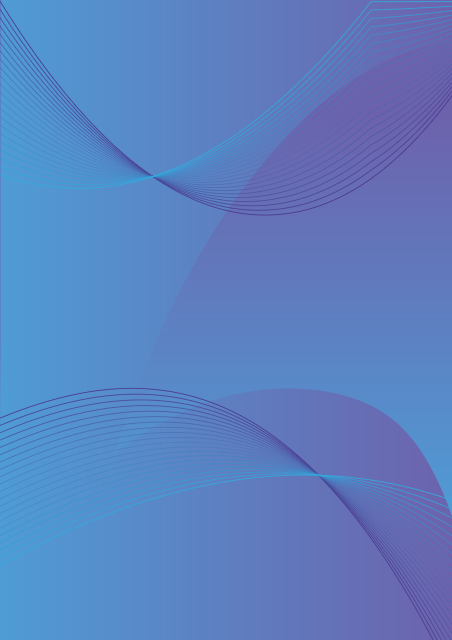
Reproduce this background procedurally as a Shadertoy shader.

```glsl
const vec3 SKY = vec3(0.31, 0.61, 0.835);
const vec3 VIOLET = vec3(0.425, 0.385, 0.675);
const vec3 INDIGO = vec3(0.29, 0.22, 0.56);
const vec3 CYAN = vec3(0.19, 0.67, 0.87);

// Signed distance in pixels from a height difference
float pixels(float d) {
    return d / max(length(vec2(dFdx(d), dFdy(d))), 1e-6);
}

float above(float d) {
    return clamp(pixels(d) + 0.5, 0.0, 1.0);
}

// Each pair holds the heights of the indigo and cyan border curves
vec2 upperCurves(float x) {
    float a = x - 0.587;
    float b = min(x, 0.821) - 0.1753;
    return vec2(0.664 + a * a * (0.97 + 0.3 * max(a, 0.0)),
                0.7057 + 0.6996 * b * b);
}

vec2 lowerCurves(float x) {
    float a = x - 0.2915;
    float b = x - 0.6734;
    return vec2(0.3932 - a * a * (0.65 + 0.352 * a),
                0.2578 - b * b * (0.352 + 0.062 * b));
}

// Top edge of the broad upper wave
float waveEdge(float x) {
    float s = (1.0 - x) / 0.6956;
    return 0.935 - 0.54 * s * (0.1 + 0.8 * s + 0.1 * pow(s, 6.0));
}

// Rounded hill that falls steeply on the right
float hillEdge(float x) {
    float d = x - 0.6365;
    return 0.3932 - 0.6885 * d * d - 0.109 * pow(max(d, 0.0) / 0.3635, 5.0);
}

// Fine lines blended step by step between two curves
vec3 ribbon(vec3 color, float y, vec2 curves, int steps) {
    float width = 0.0014 * iResolution.y;
    for (int i = 0; i <= steps; i++) {
        float t = float(i) / float(steps);
        float d = abs(pixels(y - mix(curves.x, curves.y, t)));
        float cover = clamp(0.5 + 0.5 * width - d, 0.0, min(width, 1.0));
        float strength = mix(0.4, 0.95, abs(2.0 * t - 1.0));
        color = mix(color, mix(INDIGO, CYAN, t), cover * strength);
    }
    return color;
}

void mainImage(out vec4 fragColor, in vec2 fragCoord) {
    vec2 p = fragCoord / iResolution.xy;

    // Sideways gradient, then the wave with its upright gradient
    vec3 color = mix(SKY, VIOLET, p.x);
    vec3 waveColor = mix(SKY, VIOLET, clamp((p.y - 0.193) * 1.6, 0.0, 1.0));
    float wave = above(waveEdge(p.x) - p.y) * above(p.y - hillEdge(p.x));
    color = mix(color, waveColor, wave);

    // Thin violet rim at the left
    float rim = clamp((0.003 - p.x) * iResolution.x, 0.0, 1.0);
    color = mix(color, VIOLET, 0.5 * rim * smoothstep(0.3, 0.5, p.y));

    color = ribbon(color, p.y, upperCurves(p.x), 21);
    color = ribbon(color, p.y, lowerCurves(p.x), 20);
    fragColor = vec4(color, 1.0);
}
```
